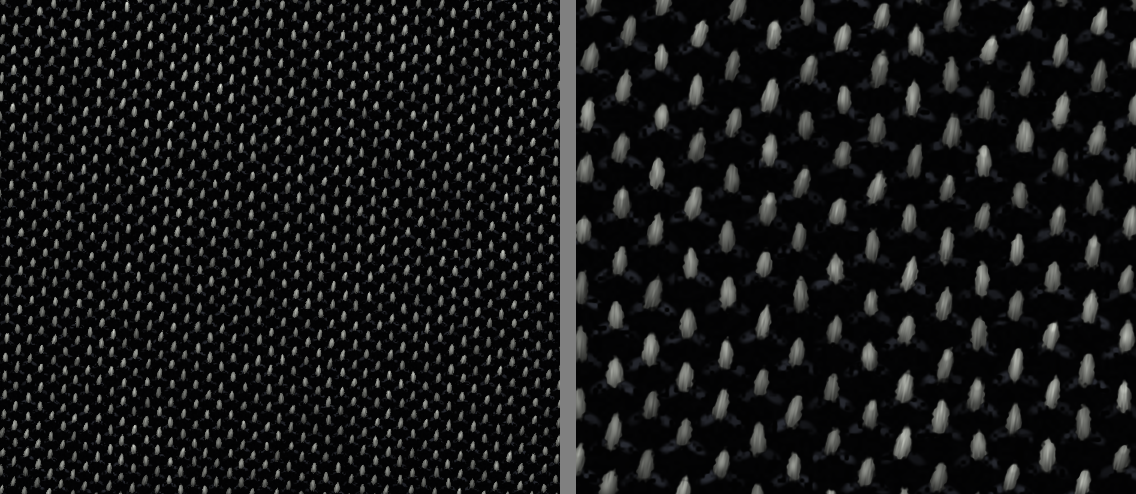
Left, the full canvas; right, a detail of the centre.
Give the GLSL for this texture, as a WebGL 1 fragment shader.

```glsl
precision highp float;
// Black woven fabric: about 46 staggered columns of grey thread floats, 26 per column,
// on a slightly rotated lattice. Each float is a tapered, streaked dome with two dim
// bluish strands at its foot; hashes vary the place, size, lean and tone of each one.
uniform vec2 u_resolution;

float hash(vec2 p) {
  p = fract(p * vec2(0.1031, 0.1137));
  p += dot(p, p.yx + 33.33);
  return fract((p.x + p.y) * p.x * 7.31);
}

float noise(vec2 p) {
  vec2 i = floor(p), f = fract(p);
  f = f * f * (3.0 - 2.0 * f);
  return mix(mix(hash(i), hash(i + vec2(1.0, 0.0)), f.x),
             mix(hash(i + vec2(0.0, 1.0)), hash(i + vec2(1.0, 1.0)), f.x), f.y);
}

// Soft ellipse turned by a small slope: 1 at the centre, 0 at the rim
float strand(vec2 d, vec2 radius, float slope) {
  d.y -= slope * d.x;
  return 1.0 - smoothstep(0.35, 1.15, length(d / radius));
}

// Coverage (x) and brightness (y) of one float
vec2 threadFloat(vec2 d, vec2 id) {
  float size = 0.86 + 0.28 * hash(id + 17.3);
  float lean = 0.10 + 0.24 * (hash(id + 41.7) - 0.5);
  float halfHeight = 0.0122 * size;
  d.x -= lean * d.y;
  float t = d.y / halfHeight;
  float halfWidth = 0.0061 * (0.88 + 0.24 * hash(id + 63.1)) * (1.0 - 0.24 * t);
  float edge = (noise(d * 420.0 + id * 7.0) - 0.5) * 0.28;
  float r = length(vec2(d.x / halfWidth, t)) + edge;
  float cover = 1.0 - smoothstep(0.72, 1.08, r);

  // Rounded shading, brightest above the middle, with fine fibres along the thread
  float dome = 1.0 - smoothstep(0.0, 1.1, length(vec2(d.x / halfWidth + 0.1, t * 0.8 - 0.2)));
  float fibre = noise(vec2(d.x * 850.0, d.y * 150.0) + id * 5.0) - 0.5;
  float tone = 0.78 + 0.42 * hash(id + 88.9);
  float glint = step(0.88, hash(id + 5.9)) * strand(d - vec2(0.0, 0.006), vec2(0.003, 0.004), 0.0);
  return vec2(cover, (0.38 + 0.56 * dome + 0.26 * fibre) * tone + 0.22 * glint);
}

// Dim broken strands that spread from the foot of a float
float footStrands(vec2 d, vec2 id) {
  float left = strand(d - vec2(-0.0085, -0.0095), vec2(0.0085, 0.0050), 0.45);
  float right = strand(d - vec2(0.0085, -0.0100), vec2(0.0080, 0.0048), -0.40);
  left *= 0.5 + 0.8 * hash(id + 23.5);
  right *= 0.5 + 0.8 * hash(id + 71.2);
  return max(left, right);
}

void main() {
  vec2 p = gl_FragCoord.xy / u_resolution.y;

  // Gentle waves in the cloth, then the rotated lattice
  vec2 q = p - vec2(0.585, 0.62);
  q += 0.006 * (vec2(noise(p * 3.5), noise(p * 3.5 + 19.0)) - 0.5);
  vec2 spacing = vec2(0.0245, 0.0389);
  vec2 lattice = vec2(q.x - 0.037 * q.y, q.y + 0.050 * q.x) / spacing;

  float grain = noise(p * 330.0);
  float dim = 0.0;
  vec3 thread = vec3(0.0);
  float covered = 0.0;

  for (int k = -1; k <= 1; k++) {
    float column = floor(lattice.x + 0.5) + float(k);
    float stagger = 0.5 * mod(column, 2.0);
    float row = floor(lattice.y - stagger + 0.5);
    vec2 id = vec2(column, row) + 100.0;
    vec2 d = (lattice - vec2(column, row + stagger)) * spacing;
    d -= (vec2(hash(id + 3.1), hash(id + 9.7)) - 0.5) * vec2(0.0032, 0.0046);

    vec2 body = threadFloat(d, id);
    thread = mix(thread, vec3(0.59, 0.60, 0.575) * body.y, body.x);
    covered = max(covered, body.x);
    dim = max(dim, footStrands(d, id));
  }

  // Black ground, broken bluish strands, then the lit floats
  vec3 color = vec3(0.006, 0.006, 0.008) + 0.010 * grain * vec3(0.9, 0.95, 1.1);
  color += vec3(0.115, 0.122, 0.142) * dim * smoothstep(0.18, 0.75, grain);
  float light = 0.93 + 0.12 * p.y + 0.12 * (noise(p * 5.0 + 40.0) - 0.5);
  color = mix(color, thread * light, covered);
  gl_FragColor = vec4(clamp(color, 0.0, 1.0), 1.0);
}
```
